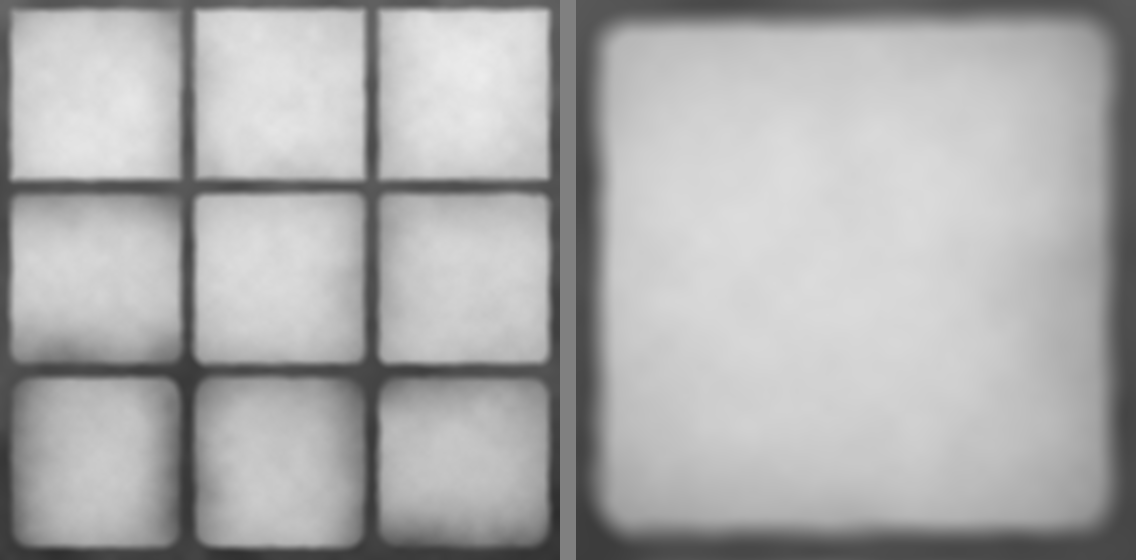
Left, the full canvas; right, a detail of the centre.
Write a WebGL 2 fragment shader that draws this texture.

```glsl
#version 300 es
precision highp float;
// Draws a three by three wall of worn, pale grey tiles with soft dark grout.

uniform vec2 u_resolution;
out vec4 fragColor;

const float TILES = 3.0;
const float GROUT_SOFTNESS = 0.068;

// Edge soot of each tile as left, right, bottom, top; rows run upwards.
const vec4 SOOT[9] = vec4[9](
  vec4(.34, .36, .08, .08), vec4(.25, .36, .03, .14), vec4(.09, .12, .42, .28),
  vec4(.05, .07, .34, .29), vec4(.07, .22, .13, .06), vec4(.17, .05, .06, .13),
  vec4(.13, .20, .04, .10), vec4(.14, .06, .09, .03), vec4(.15, .08, .12, .01)
);

float hash(vec2 p) {
  return fract(sin(dot(p, vec2(127.1, 311.7))) * 43758.5453);
}

float noise(vec2 p) {
  vec2 cell = floor(p);
  vec2 f = fract(p);
  f = f * f * (3.0 - 2.0 * f);
  float low = mix(hash(cell), hash(cell + vec2(1, 0)), f.x);
  float high = mix(hash(cell + vec2(0, 1)), hash(cell + vec2(1, 1)), f.x);
  return mix(low, high, f.y);
}

float fbm(vec2 p, int octaves) {
  float sum = 0.0;
  float total = 0.0;
  float weight = 0.5;
  for (int i = 0; i < octaves; i++) {
    sum += weight * noise(p);
    total += weight;
    weight *= 0.5;
    p = p * 2.03 + 17.3;
  }
  return sum / total;
}

// Signed distance to a rounded unit tile, positive inside.
float tileDistance(vec2 local, float radius) {
  vec2 q = abs(local - 0.5) - 0.5 + radius;
  return radius - length(max(q, 0.0)) - min(max(q.x, q.y), 0.0);
}

// Soft darkening that creeps inwards from the four edges.
float edgeSoot(vec2 local, vec4 strength, float patches) {
  vec4 inset = max(vec4(local.x, 1.0 - local.x, local.y, 1.0 - local.y), 0.0);
  vec4 falloff = exp(-inset * 3.0 - inset * inset * 14.0);
  return dot(strength, falloff) * mix(0.55, 1.45, patches);
}

// Glaze brightness: lighter towards the top, clouded and finely mottled.
float glazeTone(vec2 grid, vec2 id) {
  float base = mix(0.775, 0.885, id.y / (TILES - 1.0));
  float clouds = fbm(grid * 2.6 + id * 13.7, 3) - 0.5;
  float mottling = fbm(grid * 13.0 + id * 5.1, 3) - 0.5;
  return base + 0.11 * clouds + 0.045 * mottling;
}

float groutTone(vec2 grid) {
  float base = mix(0.23, 0.37, grid.y / TILES);
  return base + 0.14 * (fbm(grid * 4.0 + 41.0, 3) - 0.5);
}

void main() {
  vec2 uv = gl_FragCoord.xy / u_resolution;
  vec2 grid = (uv - vec2(0.5, 0.5025)) * 3.045 + 0.5 * TILES;
  vec2 id = clamp(floor(grid), 0.0, TILES - 1.0);
  vec2 local = grid - id;

  // Tile face
  vec4 strength = SOOT[int(id.y * TILES + id.x)];
  float patches = fbm(grid * 3.2 + id * 9.3 + 7.0, 3);
  float face = glazeTone(grid, id) - edgeSoot(local, strength, patches);

  // Slightly uneven edge, with rounder corners on the lower tiles
  float radius = mix(0.14, 0.06, id.y / (TILES - 1.0));
  float wobble = 0.016 * (fbm(grid * 9.0, 2) - 0.5);
  float inside = tileDistance(local, radius) + wobble;
  float coverage = smoothstep(0.004, GROUT_SOFTNESS, inside);
  face -= 0.09 * exp(-max(inside, 0.0) * 18.0);

  float tone = mix(groutTone(grid), max(face, 0.24), coverage);
  fragColor = vec4(vec3(clamp(tone, 0.0, 1.0)), 1.0);
}
```
